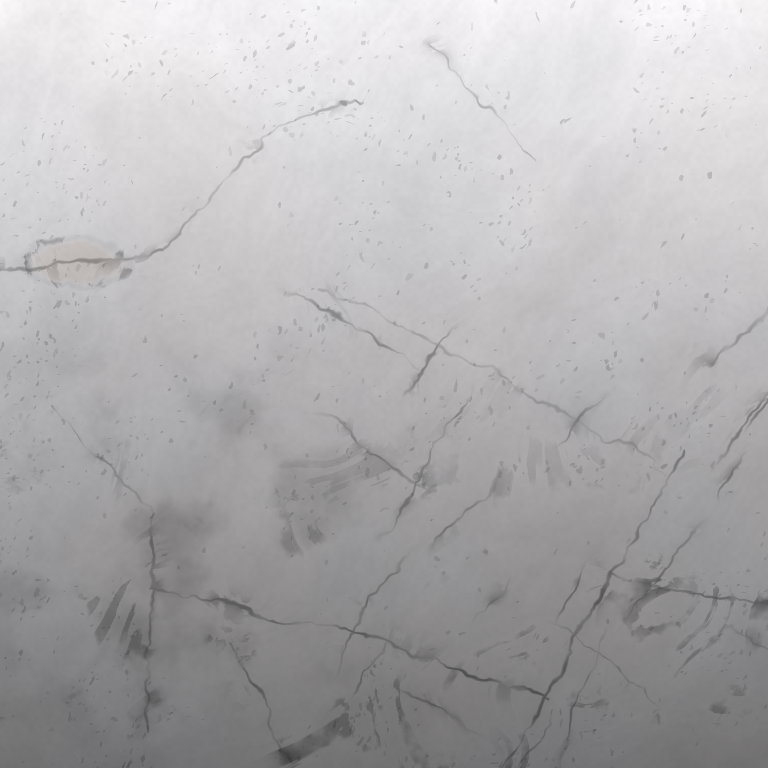
Write a three.js fragment shader that draws this texture.

```glsl
// Pale grey marble slab with thin broken veins, fine specks and light falling from the top.
varying vec2 vUv;

float hash(vec2 p) {
  vec3 q = fract(p.xyx * vec3(0.1031, 0.1030, 0.0973));
  q += dot(q, q.yzx + 33.33);
  return fract((q.x + q.y) * q.z);
}

float noise(vec2 p) {
  vec2 cell = floor(p), f = fract(p);
  f = f * f * (3.0 - 2.0 * f);
  return mix(mix(hash(cell), hash(cell + vec2(1, 0)), f.x),
             mix(hash(cell + vec2(0, 1)), hash(cell + vec2(1, 1)), f.x), f.y);
}

vec2 wobble(vec2 p) {
  return vec2(noise(p), noise(p + 70.0)) - 0.5;
}

mat2 turn(float angle) {
  float c = cos(angle), s = sin(angle);
  return mat2(c, -s, s, c);
}

float fbm(vec2 p) {
  float sum = 0.0, amp = 0.5;
  for (int i = 0; i < 5; i++) {
    sum += amp * noise(p);
    p = turn(0.6) * p * 2.03 + 17.0;
    amp *= 0.5;
  }
  return sum / 0.97;
}

// Broken line of uneven width with torn flecks beside it
float vein(vec2 p, vec2 a, vec2 b, float width, float torn) {
  vec2 dir = b - a;
  float along = dot(p - a, dir) / dot(dir, dir);
  float dist = length(p - a - dir * clamp(along, 0.0, 1.0));
  float n = noise(p * 21.0 + 5.0), gaps = noise(p * 55.0 + 9.0);
  float w = width * (0.25 + 1.2 * n * gaps);
  float line = (1.0 - smoothstep(w * 0.3, w + 0.0016, dist)) * (0.2 + 0.8 * smoothstep(0.15, 0.7, 0.5 * (n + gaps)));
  float fleck = torn * exp(-dist / (width * 3.5)) * smoothstep(0.3, 0.7, n);
  return max(line, 0.8 * fleck) + 0.06 * exp(-dist / (width * 3.0));
}

// Scattered slanted flecks, one per grid cell at most
float specks(vec2 p, float count, float cluster) {
  vec2 cell = floor(p * count);
  float pick = hash(cell + count), size = hash(cell + 5.3);
  vec2 jitter = vec2(hash(cell + 3.7), hash(cell + 8.1)) - 0.5;
  vec2 q = turn(0.2 + 1.2 * size) * (fract(p * count) - 0.5 - 0.6 * jitter) / count;
  float d = length(q * vec2(0.7, 1.3)) + 0.002 * (noise(p * 330.0) - 0.5);
  float radius = 0.0008 + 0.0024 * size * size;
  return (1.0 - smoothstep(radius - 0.0007, radius + 0.001, d)) * step(1.0 - cluster, pick) * (0.4 + 0.6 * jitter.x + 0.3);
}

void main() {
  vec2 uv = vUv;
  float cloud = fbm(uv * 4.0 + 2.0), mottle = fbm(uv * 13.0 + 31.0);
  float grain = fbm(turn(0.85) * uv * vec2(30.0, 62.0) + 8.0 * wobble(uv * 9.0));
  float torn = smoothstep(0.52, 0.62, grain);

  // Bend the space so that straight veins wander and turn jagged
  vec2 p = uv + 0.035 * wobble(uv * 6.0) + 0.016 * wobble(uv * 23.0);
  p += 0.007 * wobble(uv * 67.0) + 0.003 * wobble(uv * 160.0);

  // Light gradient with faint clouding, slanted streaks and grain
  float light = 0.45 + 0.51 * uv.y;
  float streak = fbm(turn(0.95) * uv * vec2(4.0, 14.0));
  light *= 1.0 + 0.035 * (cloud - 0.5) + 0.06 * (mottle - 0.5) + 0.05 * (streak - 0.5);
  light *= 1.0 + 0.04 * (grain - 0.5) + 0.02 * (noise(uv * 190.0) - 0.5);

  // Long veins: upper left, top, centre
  float dark = 0.7 * vein(p, vec2(0.0, 0.65), vec2(0.21, 0.68), 0.0035, torn);
  dark = max(dark, 0.55 * vein(p, vec2(0.21, 0.68), vec2(0.45, 0.88), 0.0025, torn));
  dark = max(dark, 0.55 * vein(p, vec2(0.55, 0.96), vec2(0.70, 0.81), 0.002, torn));
  dark = max(dark, 0.4 * vein(p, vec2(0.42, 0.61), vec2(0.87, 0.39), 0.002, torn));

  // Branching network across the bottom
  dark = max(dark, 0.5 * vein(p, vec2(0.07, 0.47), vec2(0.20, 0.34), 0.002, torn));
  dark = max(dark, 0.7 * vein(p, vec2(0.20, 0.34), vec2(0.21, 0.23), 0.003, torn));
  dark = max(dark, 0.7 * vein(p, vec2(0.21, 0.23), vec2(0.19, 0.06), 0.003, torn));
  dark = max(dark, 0.9 * vein(p, vec2(0.21, 0.23), vec2(0.46, 0.17), 0.003, torn));
  dark = max(dark, vein(p, vec2(0.46, 0.17), vec2(0.70, 0.09), 0.003, torn));
  dark = max(dark, vein(p, vec2(0.30, 0.17), vec2(0.36, 0.0), 0.005, torn));
  dark = max(dark, vein(p, vec2(0.63, 0.0), vec2(0.80, 0.25), 0.0045, torn));
  dark = max(dark, 0.8 * vein(p, vec2(0.80, 0.25), vec2(0.89, 0.42), 0.003, torn));
  dark = max(dark, 0.8 * vein(p, vec2(0.80, 0.25), vec2(1.0, 0.20), 0.0025, torn));
  dark = max(dark, 0.9 * vein(p, vec2(0.92, 0.53), vec2(1.0, 0.61), 0.005, torn));

  // Hairline cracks, mostly rising to the right in the lower right
  for (int i = 0; i < 20; i++) {
    float k = float(i);
    vec2 mid = vec2(1.0 - 0.55 * hash(vec2(k, 1.0)), 0.02 + 0.56 * hash(vec2(k, 2.0)));
    float angle = mod(k, 4.0) < 1.0 ? -0.6 : 0.85 + 0.3 * hash(vec2(k, 3.0));
    vec2 reach = (0.04 + 0.09 * hash(vec2(k, 4.0))) * vec2(cos(angle), sin(angle));
    float fade = 1.0 - smoothstep(0.2, 1.0, length(p - mid) / length(reach));
    dark = max(dark, 0.75 * fade * vein(p, mid - reach, mid + reach, 0.002, torn));
  }

  // Smoky stains at lower left and loose flakes near the bottom
  vec2 off = uv - vec2(0.22, 0.27);
  float smoke = smoothstep(0.48, 0.72, 0.5 * (mottle + fbm(uv * 9.0 + 12.0))) * exp(-9.0 * dot(off, off));
  float flakes = torn * smoothstep(0.57, 0.7, mottle) * (1.0 - smoothstep(0.1, 0.6, uv.y));

  // Fine specks gathered in loose clusters
  float cluster = 0.02 + 0.35 * smoothstep(0.45, 0.65, 0.5 * (cloud + mottle)), dots = 0.0;
  for (int i = 0; i < 3; i++) dots = max(dots, specks(p, 38.0 + 25.0 * float(i), cluster));
  light *= (1.0 - 0.36 * dark) * (1.0 - 0.16 * smoke) * (1.0 - 0.2 * flakes) * (1.0 - 0.15 * dots);
  vec3 stone = light * mix(vec3(1.006, 0.994, 0.998), vec3(0.996, 0.994, 1.01), smoothstep(0.3, 0.7, cloud));

  // Beige lens in the upper left vein and a pale seam along the centre one
  float lens = length((p - vec2(0.10, 0.665)) * vec2(1.0, 1.9));
  stone *= mix(vec3(1.0), vec3(0.97, 0.945, 0.92), 1.0 - smoothstep(0.04, 0.065, lens));
  stone *= 1.0 - 0.15 * (0.3 + torn) * (1.0 - smoothstep(0.001, 0.01, abs(lens - 0.062)));
  vec2 seam = turn(-0.46) * (p - vec2(0.56, 0.55));
  stone += 0.02 * exp(-abs(seam.y) / 0.012) * (1.0 - smoothstep(0.05, 0.2, abs(seam.x)));
  gl_FragColor = vec4(clamp(stone, 0.0, 1.0), 1.0);
}
```
